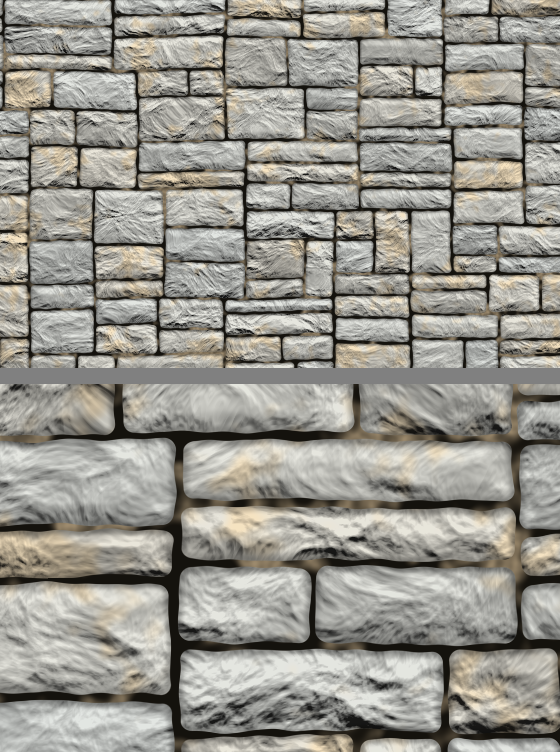
Top: the whole. Bottom: its middle third, enlarged.
Write a Shadertoy shader that draws this texture.

```glsl
// Dry-laid wall of rough split grey stones in sunlight from above.

const vec2 BLOCK = vec2(0.30, 0.215);           // mean size of a block of stones
const vec2 TO_LIGHT = vec2(0.25, 0.97);
const vec3 COOL_GREY = vec3(0.985, 1.0, 0.985);
const vec3 WARM_GREY = vec3(1.02, 1.0, 0.945);
const vec3 OCHRE = vec3(1.10, 0.98, 0.78);
const vec3 MORTAR = vec3(0.60, 0.53, 0.42);
const vec3 GAP = vec3(0.08, 0.07, 0.05);

struct Stone { vec2 lo; vec2 hi; float id; };

float hash(vec2 p) {
    vec3 q = fract(vec3(p.xyx) * 0.1031);
    q += dot(q, q.yzx + 33.33);
    return fract((q.x + q.y) * q.z);
}

float cornerSlope(vec2 corner, vec2 offset) {
    float angle = 6.2832 * hash(corner);
    return dot(vec2(cos(angle), sin(angle)), offset);
}

float gradientNoise(vec2 p) {
    vec2 i = floor(p), f = p - i;
    vec2 u = f * f * f * (f * (f * 6.0 - 15.0) + 10.0);
    vec2 e = vec2(1.0, 0.0);
    float low = mix(cornerSlope(i, f), cornerSlope(i + e, f - e), u.x);
    float high = mix(cornerSlope(i + e.yx, f - e.yx), cornerSlope(i + 1.0, f - 1.0), u.x);
    return mix(low, high, u.y);
}

float edgeShift(vec2 vertex) {
    return 0.6 * (hash(vertex + 40.0) - 0.5);
}

// Cuts a block into stones and keeps the part that holds p.
Stone splitBlock(vec2 p, Stone s) {
    for (int k = 0; k < 4; k++) {
        vec2 size = s.hi - s.lo;
        vec2 seed = vec2(s.id * 91.0, float(k) * 7.0 + 3.0);
        bool cutX = size.x > size.y * (1.0 + 2.1 * hash(seed));
        float span = cutX ? size.x : size.y;
        if (size.x * size.y < mix(0.015, 0.038, hash(seed + 5.3)) || span < 0.095) break;
        vec2 cut = mix(s.lo, s.hi, mix(0.33, 0.67, hash(seed + 11.7)));
        bool upper = cutX ? p.x > cut.x : p.y > cut.y;
        if (cutX) { if (upper) s.lo.x = cut.x; else s.hi.x = cut.x; }
        else      { if (upper) s.lo.y = cut.y; else s.hi.y = cut.y; }
        s.id = hash(seed + (upper ? 23.1 : 57.9));
    }
    return s;
}

// Pinwheel grid: every second vertex carries a vertical or a horizontal edge.
Stone findStone(vec2 p) {
    vec2 g = p / BLOCK, base = floor(g);
    Stone s = Stone(base * BLOCK, (base + 1.0) * BLOCK, 0.5);
    for (int k = 0; k < 9; k++) {
        vec2 c = base + vec2(k % 3, k / 3) - 1.0;
        float odd = mod(c.x + c.y, 2.0);
        vec2 lo = c + vec2(edgeShift(c + vec2(0.0, odd)), edgeShift(c + vec2(1.0 - odd, 0.0)));
        vec2 hi = c + 1.0 + vec2(edgeShift(c + vec2(1.0, 1.0 - odd)), edgeShift(c + vec2(odd, 1.0)));
        if (all(greaterThanEqual(g, lo)) && all(lessThan(g, hi)))
            s = Stone(lo * BLOCK, hi * BLOCK, hash(c + 71.0));
    }
    return splitBlock(p, s);
}

// Signed distance to the worn outline, negative inside the stone.
float outline(vec2 p, Stone s) {
    float radius = 0.010, inset = mix(0.0018, 0.0042, s.id);
    vec2 q = abs(p - 0.5 * (s.lo + s.hi)) - 0.5 * (s.hi - s.lo) + inset + radius;
    float box = length(max(q, 0.0)) + min(max(q.x, q.y), 0.0) - radius;
    return box + 0.004 * gradientNoise(p * 34.0 + s.id * 50.0);
}

// Chipped face: folded noise over a rounded edge.
float relief(vec2 p, Stone s, float roughness) {
    vec2 q = 12.0 * (p * vec2(0.85, 1.1) + s.id * 31.0);
    q += 0.55 * vec2(gradientNoise(q * 0.9), gradientNoise(q * 0.9 + 7.0));
    float height = 0.0, amp = roughness;
    for (int k = 0; k < 5; k++) {
        height -= amp * abs(gradientNoise(q));
        q = mat2(1.6, 1.2, -1.2, 1.6) * q + 3.7;
        amp *= 0.53;
    }
    return height + 0.32 * smoothstep(0.0, 0.022, -outline(p, s));
}

vec3 stoneColor(vec2 p, Stone s, float d) {
    float kind = hash(vec2(s.id * 130.0, 4.0));
    float roughness = mix(0.65, 1.25, hash(vec2(s.id * 170.0, 9.0)));
    float facing = relief(p, s, roughness) - relief(p + 0.004 * TO_LIGHT, s, roughness);
    float mottle = gradientNoise(p * 11.0 + kind * 20.0) + 0.5 * gradientNoise(p * 95.0);
    float tone = 0.672 + 0.11 * (s.id - 0.5) + 0.07 * mottle + 1.45 * facing;
    tone -= 1.6 * max(-facing - 0.09, 0.0);
    tone = clamp(tone, 0.09, 0.90);
    float stain = gradientNoise(p * 9.0 + 13.0) + 0.6 * gradientNoise(p * 42.0) + 0.7 * (kind - 0.6);
    vec3 tint = mix(COOL_GREY, WARM_GREY, kind);
    tint = mix(tint, OCHRE, 0.65 * smoothstep(0.08, 0.55, stain));
    return tone * tint * mix(0.74, 1.0, smoothstep(0.0, 0.008, -d));
}

vec3 jointColor(vec2 p) {
    float fill = gradientNoise(p * 10.0 + 5.0) + 0.5 * gradientNoise(p * 45.0);
    vec3 mortar = MORTAR * (1.0 + 0.35 * gradientNoise(p * 120.0));
    return mix(GAP, mortar, 0.85 * smoothstep(0.0, 0.4, fill));
}

void mainImage(out vec4 fragColor, in vec2 fragCoord) {
    float pixel = 1.0 / iResolution.y;
    vec2 p = fragCoord * pixel;
    // Slightly crooked courses
    p += 0.009 * vec2(gradientNoise(p * 4.0), gradientNoise(p * 4.0 + 17.0));
    Stone s = findStone(p);
    float d = outline(p, s);
    float cover = smoothstep(0.7 * pixel, -0.7 * pixel, d);
    fragColor = vec4(mix(jointColor(p), stoneColor(p, s, d), cover), 1.0);
}
```
